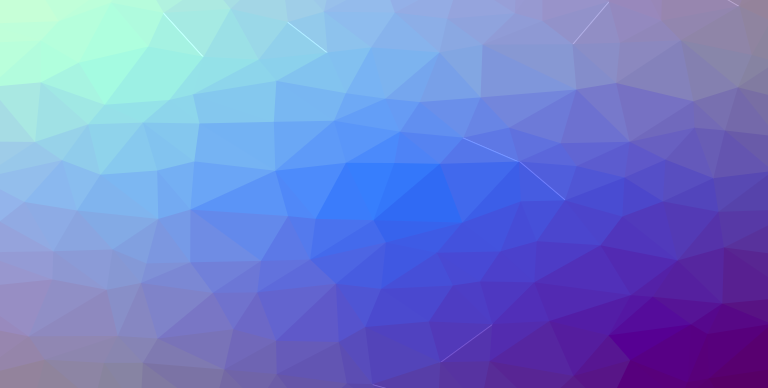
Give the GLSL for this background, as a Shadertoy shader.

```glsl
// Low-poly gradient: a jittered grid of vertices is split into flat triangles.
// Each facet takes one colour at its centroid, the perceptual average of one
// palette read across the canvas and again from the top down.

const mat3 RGB_TO_XYZ = mat3(0.4124, 0.2126, 0.0193,
                             0.3576, 0.7152, 0.1192,
                             0.1805, 0.0722, 0.9505);

// Cube-root XYZ, where straight mixing behaves like mixing in Lab
vec3 toPerceptual(vec3 rgb) {
    return pow(RGB_TO_XYZ * pow(rgb, vec3(2.2)), vec3(1.0 / 3.0));
}

vec3 toRgb(vec3 v) {
    return pow(clamp(inverse(RGB_TO_XYZ) * (v * v * v), 0.0, 1.0), vec3(1.0 / 2.2));
}

// Mint, sky, blue, indigo, purple, plum
vec3 palette(float t) {
    vec3 stops[7] = vec3[7](
        vec3(0.79, 1.00, 0.84), vec3(0.64, 1.00, 0.88), vec3(0.46, 0.71, 0.95),
        vec3(0.11, 0.46, 1.00), vec3(0.29, 0.26, 0.81), vec3(0.33, 0.00, 0.61),
        vec3(0.34, 0.00, 0.38));
    float s = clamp(t, 0.0, 1.0) * 6.0;
    int i = min(int(s), 5);
    return mix(toPerceptual(stops[i]), toPerceptual(stops[i + 1]), s - float(i));
}

vec2 hash2(vec2 p) {
    return fract(sin(vec2(dot(p, vec2(127.1, 311.7)),
                          dot(p, vec2(269.5, 183.3)))) * 43758.5453);
}

float cross2(vec2 a, vec2 b) {
    return a.x * b.y - a.y * b.x;
}

// Grid vertex in units of canvas height
vec2 vertexAt(vec2 id) {
    vec2 jitter = (hash2(id) - 0.5) * vec2(0.8, 0.64);
    return (id + jitter - vec2(0.3, 0.6)) * vec2(0.148, 0.103);
}

// Signed distance to the line from a to b, positive on its left
float edgeDistance(vec2 p, vec2 a, vec2 b) {
    return cross2(b - a, p - a) / length(b - a);
}

// Adds one counter-clockwise triangle, weighted by its pixel coverage
void addFacet(vec2 p, vec2 a, vec2 b, vec2 c, float pixel, float aspect, inout vec4 sum) {
    float seam = edgeDistance(p, a, b);
    float inside = min(seam, min(edgeDistance(p, b, c), edgeDistance(p, c, a)));
    float coverage = clamp(inside / pixel + 0.5, 0.0, 1.0);
    if (coverage <= 0.0) return;

    vec2 centre = (a + b + c) / 3.0;
    vec3 colour = toRgb(0.5 * (palette(centre.x / aspect) + palette(1.0 - centre.y)));

    // A few facets show a hairline of light along one edge
    float lit = step(0.965, hash2(floor(centre * 500.0)).x);
    colour += 0.16 * lit * (1.0 - smoothstep(0.0, 0.0015 + pixel, abs(seam)));
    sum += vec4(colour, 1.0) * coverage;
}

void mainImage(out vec4 fragColor, in vec2 fragCoord) {
    float pixel = 1.0 / iResolution.y;
    float aspect = iResolution.x * pixel;
    vec2 p = fragCoord * pixel;
    vec2 cell = floor(p / vec2(0.148, 0.103) + vec2(0.3, 0.6));
    vec4 sum = vec4(0.0);

    // Jittered quads can reach one cell outward
    for (int j = -1; j <= 1; j++) {
        for (int i = -1; i <= 1; i++) {
            vec2 id = cell + vec2(i, j);
            vec2 a = vertexAt(id);
            vec2 b = vertexAt(id + vec2(1.0, 0.0));
            vec2 c = vertexAt(id + vec2(1.0, 1.0));
            vec2 d = vertexAt(id + vec2(0.0, 1.0));

            // Delaunay test: sine of the summed angles at b and d
            float angleSine = cross2(c - b, a - b) * dot(a - d, c - d)
                            + dot(c - b, a - b) * cross2(a - d, c - d);
            if (angleSine < 0.0) {
                vec2 first = a;
                a = b; b = c; c = d; d = first;
            }
            addFacet(p, a, c, d, pixel, aspect, sum);
            addFacet(p, c, a, b, pixel, aspect, sum);
        }
    }
    fragColor = vec4(sum.rgb / max(sum.a, 0.0001), 1.0);
}
```
